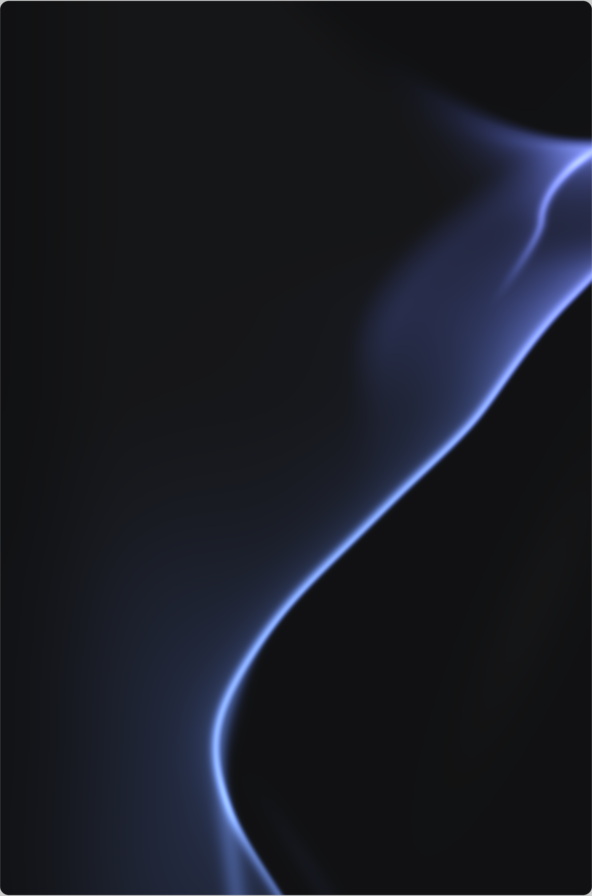
This background is drawn by a WebGL 2 fragment shader. Its source:

```glsl
#version 300 es
precision highp float;
// Draws a folded veil of blue light with one bright rim, on near-black.
uniform vec2 u_resolution;
out vec4 fragColor;

float bump(float x, float center, float width) {
    float t = (x - center) / width;
    return exp(-t * t);
}

// Horizontal position of the bright rim at height y.
float rimX(float y) {
    float t = y - 0.186;
    float x = 0.176 + 0.19 * t + 0.81 * sqrt(t * t + 0.00766);
    x += 0.0055 * bump(y, 0.51, 0.05) - 0.008 * bump(y, 0.325, 0.07);
    x -= 0.021 * smoothstep(0.52, 0.66, y);
    return x + 0.0105 * (1.0 - smoothstep(-0.03, 0.1, y));
}

// Signed distance to the rim, positive on its lit left side.
float rimDistance(vec2 p) {
    float slope = (rimX(p.y + 0.004) - rimX(p.y - 0.004)) / 0.008;
    return (rimX(p.y) - p.x) / sqrt(1.0 + slope * slope);
}

float rimLight(vec2 p, float d) {
    float upper = smoothstep(0.47, 0.68, p.y);
    float bend = bump(p.y, 0.19, 0.06);
    float strength = mix(0.38, 0.62, smoothstep(0.0, 0.16, p.y));
    float coreWidth = d > 0.003 ? 0.007 : 0.004 + 0.009 * bend;
    float core = strength * bump(d, 0.003, coreWidth) * (1.0 - 0.45 * upper);

    float lit = smoothstep(-0.004, 0.005, d);
    float left = max(d, 0.0);
    float near = mix(0.25, 0.55, upper) * exp(-left / mix(0.018, 0.042, upper));
    near *= smoothstep(-0.05, 0.2, p.y) * (1.0 - 0.8 * smoothstep(0.69, 0.75, p.y));
    float wide = 0.12 * exp(-left / 0.09) * (1.0 - smoothstep(0.6, 0.8, p.y));
    return core + lit * (near + wide);
}

// Broad translucent fold behind the rim.
float veilLight(vec2 p) {
    float t = max(p.y - 0.59, 0.0);
    float v = (p.x - 0.405 - 3.78 * t * t) / sqrt(1.0 + 57.0 * t * t);
    float inside = smoothstep(-0.025, 0.03, v);
    float glow = 0.09 + 0.12 * exp(-max(v, 0.0) / 0.05) * smoothstep(0.52, 0.66, p.y);
    return inside * glow * smoothstep(0.4, 0.64, p.y);
}

// Wisp that trails from the right edge to the upper left.
float wispLight(vec2 p, float below) {
    float reach = smoothstep(0.39, 0.66, p.x);
    float soft = mix(0.04, 0.009, reach);
    float body = smoothstep(-soft, soft, below) * exp(-max(below, 0.0) / 0.028);
    return 0.85 * pow(reach, 1.4) * body;
}

// Small bright curl, with a dark pocket on its right.
float curlLight(vec2 p) {
    float rise = max(p.y - 0.75, 0.0);
    float drop = max(0.755 - p.y, 0.0);
    float d = 0.607 + 9.0 * rise * rise - 0.75 * drop * drop / (drop + 0.03) - p.x;
    d /= sqrt(1.0 + 324.0 * rise * rise + 0.5 * smoothstep(0.0, 0.06, drop));
    float line = 0.45 * bump(d, 0.002, 0.006) * smoothstep(0.65, 0.77, p.y);
    float spill = smoothstep(-0.004, 0.006, d) * exp(-max(d, 0.0) / 0.02);
    spill *= 0.32 * smoothstep(0.66, 0.8, p.y);
    return (line + spill) * (1.0 - smoothstep(0.815, 0.85, p.y));
}

void main() {
    vec2 uv = gl_FragCoord.xy / u_resolution;
    vec2 p = uv * vec2(0.661, 1.0);
    float d = rimDistance(p);
    float lit = smoothstep(-0.004, 0.006, d);
    float below = 0.841 + 1.6 * (0.661 - p.x) * (0.661 - p.x) - p.y;

    // Light on the folds
    float light = rimLight(p, d) + wispLight(p, below);
    light += lit * smoothstep(-0.012, 0.012, below) * (veilLight(p) + curlLight(p));

    // Haze and fan at the lower left
    float haze = 0.09 * bump(p.x, 0.21, 0.13) * bump(p.y, 0.0, 0.17);
    haze += 0.06 * bump(p.x, 0.19, 0.11) * bump(p.y, 0.27, 0.17);
    float fanX = 0.247 + 0.13 * (0.134 - p.y);
    float fan = 0.26 * bump(p.x, fanX, 0.013) * (1.0 - smoothstep(0.08, 0.17, p.y));
    light += lit * (haze + fan);

    // Faint streaks in the shadow on the right
    float streak = 0.04 * bump(p.x, 0.365 - 0.63 * p.y, 0.014) * (1.0 - smoothstep(0.03, 0.15, p.y));
    light += (1.0 - lit) * streak;
    float sheen = bump(p.x, 0.46 + 0.42 * p.y, 0.04) * bump(p.y, 0.33, 0.16);

    // Dark ground, then the blue tint of the light
    float gray = 0.066 + 0.017 * lit * smoothstep(0.0, 0.15, p.x) * smoothstep(-0.03, 0.05, below);
    vec3 color = vec3(gray) + vec3(0.0, 0.002, 0.007) + 0.015 * (1.0 - lit) * sheen;
    color += light * vec3(0.3, mix(0.47, 0.39, smoothstep(0.4, 0.75, p.y)), 1.0);
    color += light * light * vec3(0.22, 0.2, 0.0);

    // Pale rounded frame
    vec2 corner = abs(p - vec2(0.3305, 0.5)) - vec2(0.3205, 0.489);
    float frame = length(max(corner, 0.0)) - 0.01;
    color = mix(color, vec3(0.8), smoothstep(-0.001, 0.001, frame));
    fragColor = vec4(clamp(color, 0.0, 1.0), 1.0);
}
```
